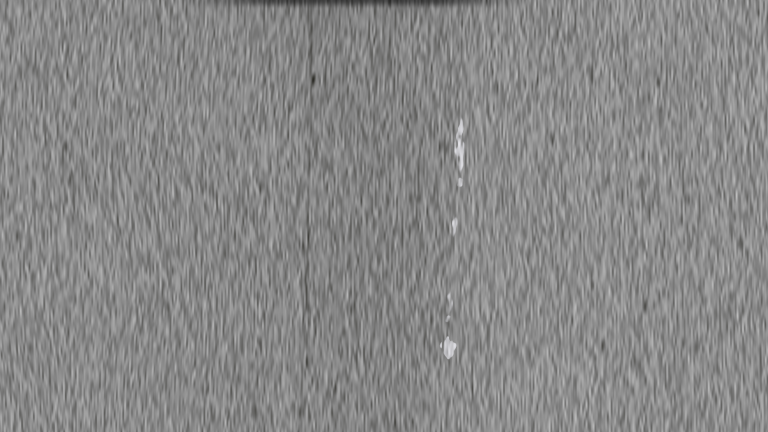
Reproduce this texture procedurally as a Shadertoy shader.

```glsl
// Worn grey asphalt seen through short, thin vertical motion streaks.
// Column-wise noise at three scales makes the grain; faint lanes, pits,
// chips, a crack, flaked paint and a top shadow are layered over it.

float hash(vec2 p) {
    vec3 q = fract(vec3(p.xyx) * 0.1031);
    q += dot(q, q.yzx + 33.33);
    return fract((q.x + q.y) * q.z);
}

float valueNoise(vec2 p) {
    vec2 cell = floor(p);
    vec2 f = fract(p);
    f = f * f * (3.0 - 2.0 * f);
    float low = mix(hash(cell), hash(cell + vec2(1.0, 0.0)), f.x);
    float high = mix(hash(cell + vec2(0.0, 1.0)), hash(cell + 1.0), f.x);
    return mix(low, high, f.y);
}

// One column of streaks, shifted by a random phase so rows never line up
float streakColumn(float column, float y, float seed) {
    y += 7.0 * hash(vec2(column, seed));
    float row = floor(y);
    float blend = smoothstep(0.0, 1.0, y - row);
    return mix(hash(vec2(column + seed, row)), hash(vec2(column + seed, row + 1.0)), blend);
}

// Vertical grain; each streak casts an opposite one beside it
float streaks(vec2 p, vec2 frequency, float contrast, float seed) {
    vec2 q = p * frequency;
    float column = floor(q.x);
    float blend = smoothstep(0.0, 1.0, q.x - column);
    float a = streakColumn(column, q.y, seed) - 0.5;
    float b = streakColumn(column + 1.0, q.y, seed) - 0.5;
    float c = streakColumn(column + 2.0, q.y, seed) - 0.5;
    return mix(a, b, blend) - contrast * mix(b, c, blend);
}

// Scattered soft ellipses, at most one in each grid cell
float flecks(vec2 p, vec2 cellSize, vec2 radius, float density, float seed) {
    vec2 cell = floor(p / cellSize);
    vec2 key = cell + seed;
    vec2 center = (cell + 0.25 + 0.5 * vec2(hash(key), hash(key + 17.0))) * cellSize;
    float size = mix(0.45, 1.0, hash(key + 31.0));
    float spot = 1.0 - smoothstep(0.1, 1.2, length((p - center) / (radius * size)));
    return spot * size * step(hash(key + 53.0), density);
}

// Soft bump along one axis
float pulse(float x, float center, float halfWidth) {
    return 1.0 - smoothstep(0.4, 1.1, abs(x - center) / halfWidth);
}

// Broad lanes of wear across the road
float laneTone(float x) {
    float tone = mix(0.541, 0.530, smoothstep(0.25, 0.45, x));
    tone = mix(tone, 0.511, smoothstep(0.69, 0.78, x));
    return mix(tone, 0.552, smoothstep(0.90, 1.15, x));
}

float crackMask(vec2 p) {
    float path = 0.693 + 0.050 * p.y - 0.022 * p.y * p.y;
    path += 0.006 * (valueNoise(vec2(3.0, p.y * 20.0)) - 0.5);
    float line = 1.0 - smoothstep(0.0, 0.005, abs(p.x - path));
    return line * mix(0.35, 1.0, valueNoise(vec2(9.0, p.y * 16.0)));
}

// Broken line whose half width swells where paint survives
float paintMask(vec2 p) {
    float path = mix(1.036, 1.067, smoothstep(0.15, 0.75, p.y));
    path += 0.010 * (valueNoise(vec2(5.0, p.y * 35.0)) - 0.5);
    float halfWidth = 0.010 * pulse(p.y, 0.665, 0.070) + 0.006 * pulse(p.y, 0.578, 0.013)
                    + 0.006 * pulse(p.y, 0.475, 0.027) + 0.005 * pulse(p.y, 0.300, 0.027)
                    + 0.005 * pulse(p.y, 0.262, 0.010) + 0.016 * pulse(p.y, 0.195, 0.028);
    float flaking = valueNoise(p * vec2(190.0, 60.0));
    float ragged = halfWidth * mix(0.0, 1.4, flaking);
    float cover = 1.0 - smoothstep(-0.003, 0.003, abs(p.x - path) - ragged);
    return cover * smoothstep(0.0, 0.004, halfWidth) * mix(0.45, 1.0, flaking);
}

// Dark object shade hugging the top edge
float shadowMask(vec2 p) {
    float depth = 1.0 - p.y;
    float span = 1.0 - smoothstep(0.35, 1.0, abs(p.x - 0.83) / 0.45);
    return span * (0.42 * (1.0 - smoothstep(0.0, 0.022, depth)) + 0.10 * exp(-depth / 0.03));
}

void mainImage(out vec4 fragColor, in vec2 fragCoord) {
    vec2 p = fragCoord / iResolution.y;

    // Very gentle sideways drift, so the streaks stay close to upright
    vec2 warped = p;
    warped.x += 0.014 * (valueNoise(p * 3.0) - 0.5);

    // Grain from hairline to clump, a little deeper on its dark side
    float grain = 0.200 * streaks(warped, vec2(245.0, 46.0), 0.40, 11.0);
    grain += 0.130 * streaks(warped, vec2(150.0, 42.0), 0.50, 71.0);
    grain += 0.045 * streaks(warped, vec2(75.0, 26.0), 0.45, 29.0);
    grain *= grain < 0.0 ? 1.10 : 0.98;

    // Road tone with faint mottling
    float tone = laneTone(p.x) + grain;
    tone += 0.012 * (valueNoise(p * vec2(9.0, 5.0)) - 0.5);

    // Pits, pale chips and the crack
    tone -= 0.15 * flecks(warped, vec2(0.110, 0.125), vec2(0.009, 0.024), 0.28, 5.0);
    tone -= 0.10 * flecks(warped, vec2(0.047, 0.071), vec2(0.006, 0.016), 0.25, 83.0);
    tone += 0.12 * flecks(warped, vec2(0.130, 0.150), vec2(0.007, 0.016), 0.12, 137.0);
    tone -= 0.16 * crackMask(p);

    // Slight warmth in the darker stone
    float warmth = 0.06 * max(0.50 - tone, 0.0);
    vec3 color = tone + warmth * vec3(0.2, 0.1, -1.0);

    vec3 paintColor = vec3(0.85, 0.85, 0.87) + 0.5 * (tone - 0.53);
    color = mix(color, paintColor, paintMask(p));
    color *= 1.0 - shadowMask(p);
    fragColor = vec4(clamp(color, 0.0, 1.0), 1.0);
}
```
